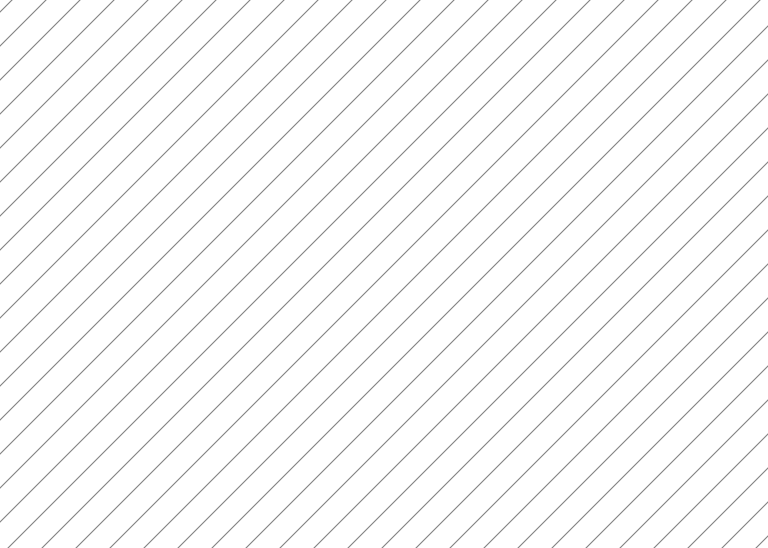
Give the GLSL for this pattern, as a Shadertoy shader.

```glsl
#define REPEATS_ACROSS 22.588   // diagonals crossed along the top edge
#define PHASE 0.353             // first line, in repeats from the top left corner
#define LINE_WIDTH 0.00082      // perpendicular, in canvas widths
#define SOFTNESS 0.96           // edge filter radius, in pixels
#define INK vec3(0.15)
#define PAPER vec3(1.0)

// Integral of a unit tent filter, from 0 at x = -1 to 1 at x = 1
float tentIntegral(float x) {
    x = clamp(x, -1.0, 1.0);
    return 0.5 + x - 0.5 * x * abs(x);
}

// Filtered coverage of a stripe centred on zero
float stripeCoverage(float dist, float width, float radius) {
    return tentIntegral((dist + 0.5 * width) / radius)
         - tentIntegral((dist - 0.5 * width) / radius);
}

// Signed distance to the nearest rising 45 degree line
float diagonalDistance(vec2 fromTopLeft) {
    float repeatPos = (fromTopLeft.x + fromTopLeft.y) * REPEATS_ACROSS - PHASE;
    float offset = fract(repeatPos + 0.5) - 0.5;
    return offset / REPEATS_ACROSS * inversesqrt(2.0);
}

void mainImage(out vec4 fragColor, in vec2 fragCoord) {
    // Canvas widths, measured right and down from the top left
    vec2 fromTopLeft = vec2(fragCoord.x, iResolution.y - fragCoord.y) / iResolution.x;

    float dist = diagonalDistance(fromTopLeft);
    float coverage = stripeCoverage(dist, LINE_WIDTH, SOFTNESS / iResolution.x);
    fragColor = vec4(mix(PAPER, INK, coverage), 1.0);
}
```
